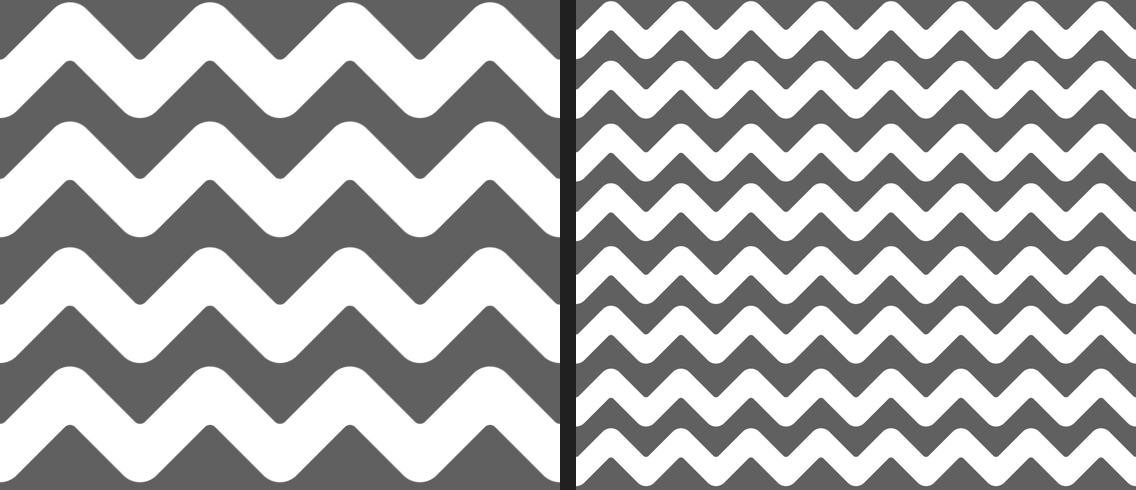
Left: one tile. Right: repeated 2 by 2.
Give the GLSL for this pattern, as a Shadertoy shader.

```glsl
// White chevron bands on grey, four waves across and four bands down.
// Each band lies between two zigzag edges with wide outer and tight inner
// corners; bands come in pairs, so the grey gaps alternate in height.

const vec3 GREY = vec3(0.378);
const vec3 WHITE = vec3(1.0);

// Lengths are in design units; the canvas is CANVAS units in size.
const vec2 CANVAS = vec2(768.0, 672.0);
const float WAVES = 4.0;            // zigzag periods across
const float PAIRS = 2.0;            // pairs of bands down
const float LOWER_BAND = 90.0;      // centre heights within a pair
const float UPPER_BAND = 253.5;
const float HALF_THICKNESS = 44.6;  // measured vertically
const float OUTER_RADIUS = 32.0;
const float INNER_RADIUS = 10.0;
const float RISING_BLUR = 0.8;      // half widths of the edge blur
const float FALLING_BLUR = 1.5;

const float TAU = 6.2831853;
const float WAVE_LENGTH = CANVAS.x / WAVES;
const float HALF_WAVE = 0.5 * WAVE_LENGTH;
const float PAIR_HEIGHT = CANVAS.y / PAIRS;

// Height of a 45 degree roof with a rounded ridge, at distance u from it.
float roundedRoof(float u, float radius) {
    float c = min(u, radius * sqrt(0.5));
    return sqrt(radius * radius - c * c) - radius * sqrt(2.0) - (u - c);
}

// Cosine of the slope angle of that roof.
float roofCosine(float u, float radius) {
    float c = min(u / radius, sqrt(0.5));
    return sqrt(1.0 - c * c);
}

// Distance from height y down into the band, at u from the outer corner.
float depthBelowEdge(float u, float y) {
    float v = HALF_WAVE - u;
    float innerFillet = -(roundedRoof(v, INNER_RADIUS) + v);
    float edge = HALF_THICKNESS + 0.5 * HALF_WAVE
               + roundedRoof(u, OUTER_RADIUS) + innerFillet;
    float cosine = max(roofCosine(u, OUTER_RADIUS), roofCosine(v, INNER_RADIUS));
    return (edge - y) * cosine;
}

void mainImage(out vec4 fragColor, in vec2 fragCoord) {
    vec2 p = fragCoord / iResolution.xy * CANVAS;
    float pixel = CANVAS.x / iResolution.x;

    // Fold into one wave and the nearer band of the pair
    float u = abs(mod(p.x, WAVE_LENGTH) - HALF_WAVE);
    float y = mod(p.y, PAIR_HEIGHT);
    y -= y < 0.5 * (LOWER_BAND + UPPER_BAND) ? LOWER_BAND : UPPER_BAND;

    // The lower edge is the upper one turned by half a revolution
    float depth = min(depthBelowEdge(u, y), depthBelowEdge(HALF_WAVE - u, -y));

    // Falling flanks are slightly softer than rising ones
    float falling = 0.5 - 0.5 * sin(TAU * p.x / WAVE_LENGTH);
    float blur = max(mix(RISING_BLUR, FALLING_BLUR, falling), 0.75 * pixel);
    float band = smoothstep(-blur, blur, depth);

    fragColor = vec4(mix(GREY, WHITE, band), 1.0);
}
```
